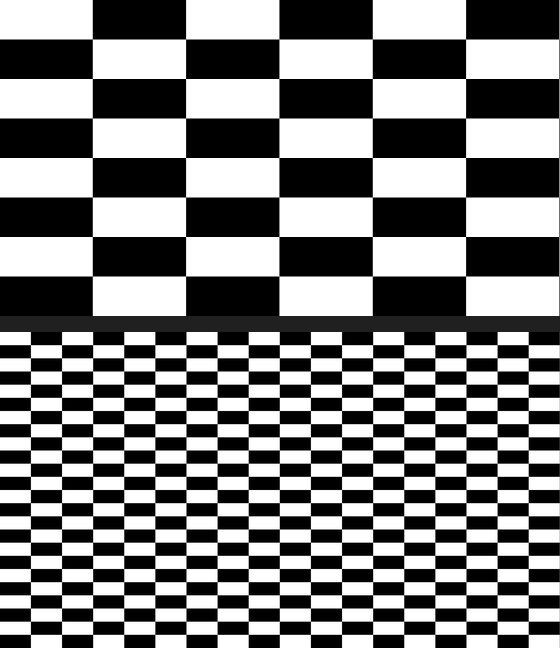
Top: one tile. Bottom: repeated 3 by 3.
This pattern is drawn by a Shadertoy shader. Its source:

```glsl
// Draws a seamless black and white checkerboard of wide cells, six across and eight down.

const vec2 CELLS = vec2(6.0, 8.0);          // even counts, so the board wraps
const vec2 EDGE_SHIFT = vec2(0.001, 0.0);   // board offset, in canvas sizes
const vec3 DARK = vec3(0.0);
const vec3 LIGHT = vec3(1.0);

// Alternating +1 / -1 bands of unit width, smoothed over one pixel
vec2 bands(vec2 position, vec2 pixelSize) {
    vec2 edgeDistance = 0.5 - abs(mod(position + 0.5, 2.0) - 1.0);
    return clamp(2.0 * edgeDistance / pixelSize, -1.0, 1.0);
}

// Share of light colour: 0 where both bands agree, 1 where they differ
float checker(vec2 position, vec2 pixelSize) {
    vec2 band = bands(position, pixelSize);
    return 0.5 - 0.5 * band.x * band.y;
}

void mainImage(out vec4 fragColor, in vec2 fragCoord) {
    vec2 uv = fragCoord / iResolution.xy;
    vec2 position = (uv + EDGE_SHIFT) * CELLS;
    vec2 pixelSize = CELLS / iResolution.xy;

    fragColor = vec4(mix(DARK, LIGHT, checker(position, pixelSize)), 1.0);
}
```
